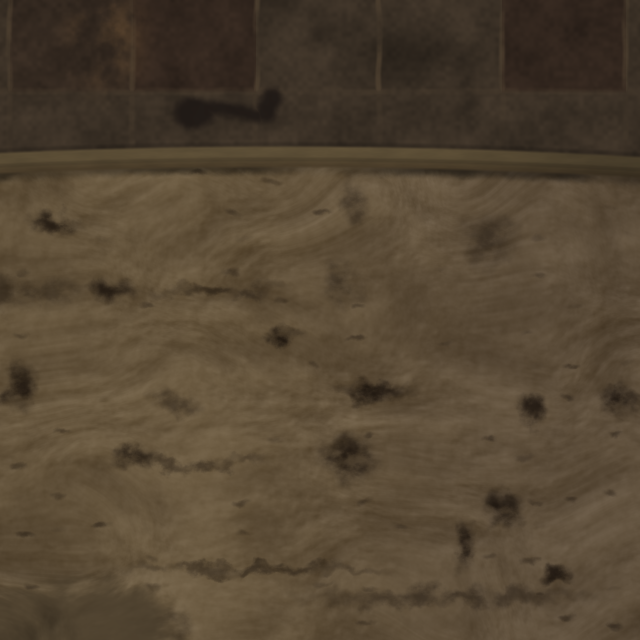
Write a Shadertoy shader that draws this texture.

```glsl
// Weathered plaster wall below a bowed rail and a band of old dark tiles.

float hash(vec2 p) {
    vec3 q = fract(vec3(p.xyx) * 0.1031);
    q += dot(q, q.yzx + 33.33);
    return fract((q.x + q.y) * q.z);
}

float noise(vec2 p) {
    vec2 i = floor(p), f = fract(p);
    f = f * f * (3.0 - 2.0 * f);
    return mix(mix(hash(i), hash(i + vec2(1, 0)), f.x),
               mix(hash(i + vec2(0, 1)), hash(i + vec2(1, 1)), f.x), f.y);
}

float fbm(vec2 p) {
    float sum = 0.0, amp = 0.5;
    for (int i = 0; i < 5; i++) {
        sum += amp * noise(p);
        p = mat2(1.6, 1.2, -1.2, 1.6) * p + 7.3;
        amp *= 0.5;
    }
    return sum;
}

// Soft ellipse: centre in xy, radii in zw
float blot(vec2 p, vec4 e) {
    return 1.0 - smoothstep(0.2, 1.5, length((p - e.xy) / e.zw));
}

float seam(float d, float width) {
    return 1.0 - smoothstep(width * 0.2, width, abs(d));
}

float segmentDistance(vec2 p, vec2 a, vec2 b) {
    vec2 ab = b - a;
    return length(p - a - ab * clamp(dot(p - a, ab) / dot(ab, ab), 0.0, 1.0));
}

float relief(vec2 p) {
    vec2 warp = vec2(noise(p * 7.0), noise(p * 7.0 + 19.0)) - 0.5;
    return fbm(p * vec2(13.0, 23.0) + warp * 2.5);
}

vec3 tiles(vec2 p) {
    const float pitch = 0.1925, rowSplit = 0.857;
    float column = floor((p.x - 0.015) / pitch);
    float seamX = p.x - 0.015 - pitch * floor((p.x - 0.015) / pitch + 0.5);
    float upper = smoothstep(rowSplit - 0.004, rowSplit + 0.004, p.y);
    float grain = fbm(p * 22.0);

    // Alternating red-brown and grey tiles over a grey lower row
    float red = (column == 1.0 || column == 4.0) ? 1.0 : (column == 0.0 ? 0.6 : 0.0);
    vec3 tile = mix(vec3(0.232, 0.192, 0.15), vec3(0.2, 0.152, 0.12), red * upper);
    tile *= 0.76 + 0.5 * grain + 0.14 * (noise(p * 130.0) - 0.5);
    float ochre = blot(p, vec4(0.165, 0.95, 0.06, 0.09));
    tile += vec3(0.11, 0.075, 0.03) * ochre * smoothstep(0.3, 0.75, grain);
    tile *= 1.0 - 0.25 * blot(p, vec4(0.63, 0.92, 0.05, 0.05));

    // Worn mortar
    float wear = 0.1 + 0.6 * smoothstep(0.2, 0.8, fbm(p * 24.0));
    float wobble = 0.005 * (noise(p * 25.0) - 0.5);
    float mortar = max(seam(seamX + wobble, 0.007) * mix(0.35, 1.0, upper),
                       seam(p.y - rowSplit + wobble, 0.008) * 0.55);
    tile = mix(tile, vec3(0.33, 0.27, 0.2), mortar * wear);

    // Black smear with two thick ends
    vec2 q = p + 0.014 * (vec2(fbm(p * 35.0), fbm(p * 35.0 + 9.0)) - 0.48);
    float smear = segmentDistance(q, vec2(0.3, 0.835), vec2(0.4, 0.82)) - 0.012;
    smear = min(smear, length((q - vec2(0.302, 0.823)) * vec2(0.8, 1.0)) - 0.026);
    smear = min(smear, segmentDistance(q, vec2(0.415, 0.825), vec2(0.425, 0.846)) - 0.016);
    return mix(tile, vec3(0.115, 0.092, 0.08), 0.85 * (1.0 - smoothstep(-0.01, 0.007, smear)));
}

vec3 plaster(vec2 p) {
    float h = relief(p);
    float slope = h - relief(p + vec2(-0.004, 0.005));
    float broad = fbm(p * vec2(3.5, 8.0) + 4.0);
    vec3 wall = mix(vec3(0.335, 0.275, 0.192), vec3(0.435, 0.368, 0.268),
                    smoothstep(0.25, 0.7, 0.45 * h + 0.55 * broad));
    wall += 0.17 * slope + 0.05 * (fbm(p * 85.0) - 0.48);
    wall = mix(wall, wall * vec3(0.95, 0.95, 1.0), smoothstep(0.3, 0.9, p.x));

    // Large pits
    vec4 pits[12] = vec4[12](
        vec4(0.091, 0.651, 0.04, 0.017), vec4(0.17, 0.547, 0.036, 0.019),
        vec4(0.449, 0.479, 0.025, 0.013), vec4(0.032, 0.395, 0.022, 0.038),
        vec4(0.58, 0.392, 0.055, 0.015), vec4(0.966, 0.378, 0.028, 0.021),
        vec4(0.836, 0.353, 0.02, 0.021), vec4(0.545, 0.287, 0.04, 0.036),
        vec4(0.21, 0.283, 0.032, 0.016), vec4(0.785, 0.203, 0.029, 0.026),
        vec4(0.724, 0.147, 0.016, 0.03), vec4(0.875, 0.099, 0.023, 0.013));
    vec2 q = p + 0.045 * (vec2(fbm(p * 32.0), fbm(p * 32.0 + 31.0)) - 0.48);
    float dark = 0.0;
    for (int i = 0; i < 12; i++) dark = max(dark, blot(q, pits[i]));

    // Fainter hollows and horizontal cracks
    float faint = max(blot(q, vec4(0.53, 0.555, 0.03, 0.03)), blot(q, vec4(0.76, 0.625, 0.04, 0.04)));
    faint = max(faint, max(blot(q, vec4(0.555, 0.685, 0.022, 0.03)), blot(q, vec4(0.03, 0.54, 0.1, 0.025))));
    faint = max(faint, max(blot(q, vec4(0.34, 0.546, 0.09, 0.01)), blot(q, vec4(0.28, 0.375, 0.035, 0.016))));
    faint = max(faint, max(blot(q, vec4(0.3, 0.277, 0.11, 0.009)), blot(q, vec4(0.4, 0.108, 0.18, 0.008))));
    faint = max(faint, max(blot(q, vec4(0.7, 0.065, 0.2, 0.014)), blot(q, vec4(0.28, 0.02, 0.022, 0.025))));

    // Small scattered chips
    vec2 grid = p * vec2(15.0, 20.0), cell = floor(grid);
    vec2 chip = fract(grid) - 0.3 - 0.4 * vec2(hash(cell), hash(cell + 41.0));
    float chips = blot(chip + (q - p) * 10.0, vec4(0, 0, 0.17, 0.1)) * smoothstep(0.55, 1.0, hash(cell + 83.0));
    float broken = smoothstep(0.2, 0.65, fbm(p * vec2(38.0, 50.0) + 13.0));
    float shade = max(0.56 * dark, max(0.32 * faint, 0.3 * chips)) * (0.4 + 0.75 * broken);
    wall *= 1.0 - shade * vec3(0.95, 1.0, 1.02);

    // Grey patch in the lower corner with a pale lip
    float edge = max(p.y - 0.09, (p.x - 0.27) * 0.5) + 0.05 * (h - 0.5);
    float patchMask = 1.0 - smoothstep(-0.018, 0.01, edge);
    wall = mix(wall, vec3(0.275, 0.23, 0.165) * (0.75 + 0.5 * h), 0.8 * patchMask);
    return wall + 0.02 * seam(edge - 0.012, 0.014);
}

void mainImage(out vec4 fragColor, in vec2 fragCoord) {
    vec2 p = fragCoord / iResolution.xy;
    float bow = p.x - 0.44;
    float rail = p.y - (0.755 - 0.052 * bow * bow);
    float rough = 0.012 * (fbm(p * 40.0) - 0.5);
    vec3 color = mix(plaster(p), tiles(p), smoothstep(-0.003, 0.003, rail));

    // Contact shadows, then the rounded rail with a groove
    float below = smoothstep(-0.034, -0.018, rail + rough) * (1.0 - step(0.0, rail));
    color *= 1.0 - below * (0.1 + 0.45 * noise(vec2(p.x * 18.0, 3.0)));
    color *= 1.0 - 0.15 * seam(rail - 0.018, 0.008);
    vec3 railColor = mix(vec3(0.29, 0.237, 0.162), vec3(0.365, 0.31, 0.215), smoothstep(-0.016, 0.004, rail));
    railColor *= (0.92 + 0.14 * fbm(p * vec2(30.0, 120.0))) * (1.0 - 0.1 * seam(rail + 0.004, 0.005));
    railColor *= 1.0 - 0.2 * smoothstep(0.65, 1.0, p.x);
    color = mix(color, railColor, 1.0 - smoothstep(0.013, 0.019, abs(rail)));

    float vignette = 1.0 - 0.12 * dot(p - vec2(0.45, 0.45), p - vec2(0.45, 0.45));
    fragColor = vec4(color * vignette, 1.0);
}
```
